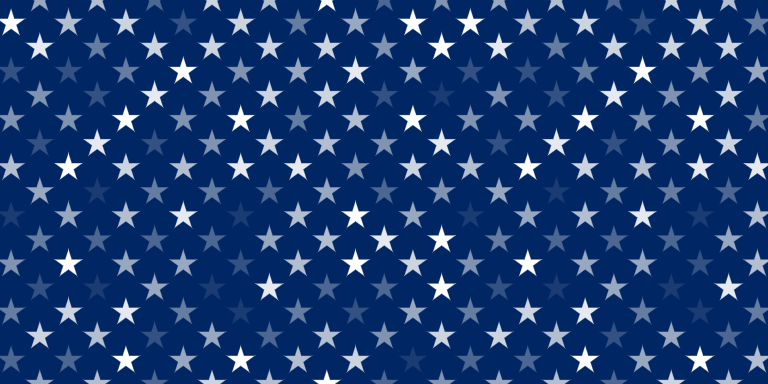
A Shadertoy shader for this pattern:

```glsl
// Lengths are fractions of the canvas height
const vec3  NAVY        = vec3(0.0, 0.15, 0.39);
const vec3  WHITE       = vec3(1.0);
const vec2  SPACING     = vec2(0.1495, 0.0627);  // between stars in a row, between rows
const vec2  FIRST_STAR  = vec2(0.1036, -0.001);
const float STAR_RADIUS = 0.0378;
const vec2  TILE        = vec2(8.0, 16.0);       // stars before the opacities repeat
const float MIN_OPACITY = 0.1;
const float MAX_OPACITY = 1.0;
const float OPACITY_STEPS = 9.0;
const float EDGE_SOFTNESS = 0.8;                 // in pixels
const float PI = 3.14159265;

float hash(vec2 p) {
    return fract(sin(dot(p, vec2(127.1, 311.7))) * 43758.5453);
}

// Signed distance to the edge lines of a regular five-pointed star, tip up
float starDistance(vec2 p, float radius) {
    float sector = 2.0 * PI / 5.0;
    float angle = mod(atan(p.x, p.y) + 0.5 * sector, sector) - 0.5 * sector;
    vec2 folded = length(p) * vec2(abs(sin(angle)), cos(angle));
    vec2 edgeNormal = vec2(cos(PI / 10.0), sin(PI / 10.0));
    return dot(folded - vec2(0.0, radius), edgeNormal);
}

float starOpacity(vec2 cell) {
    float level = floor(hash(mod(cell, TILE) + 1.0) * (OPACITY_STEPS + 1.0));
    return mix(MIN_OPACITY, MAX_OPACITY, level / OPACITY_STEPS);
}

void mainImage(out vec4 fragColor, in vec2 fragCoord) {
    vec2 grid = (fragCoord / iResolution.y - FIRST_STAR) / SPACING;
    float softness = EDGE_SOFTNESS / iResolution.y;
    float nearestRow = floor(grid.y + 0.5);
    float cover = 0.0;

    // Star tips reach into the neighbouring rows
    for (int i = -1; i <= 1; i++) {
        float row = nearestRow + float(i);
        float stagger = 0.5 * mod(row, 2.0);
        float column = floor(grid.x - stagger + 0.5);
        vec2 offset = (grid - vec2(column + stagger, row)) * SPACING;
        float shape = 1.0 - smoothstep(-softness, softness, starDistance(offset, STAR_RADIUS));
        cover = max(cover, shape * starOpacity(vec2(column, row)));
    }

    fragColor = vec4(mix(NAVY, WHITE, cover), 1.0);
}
```
